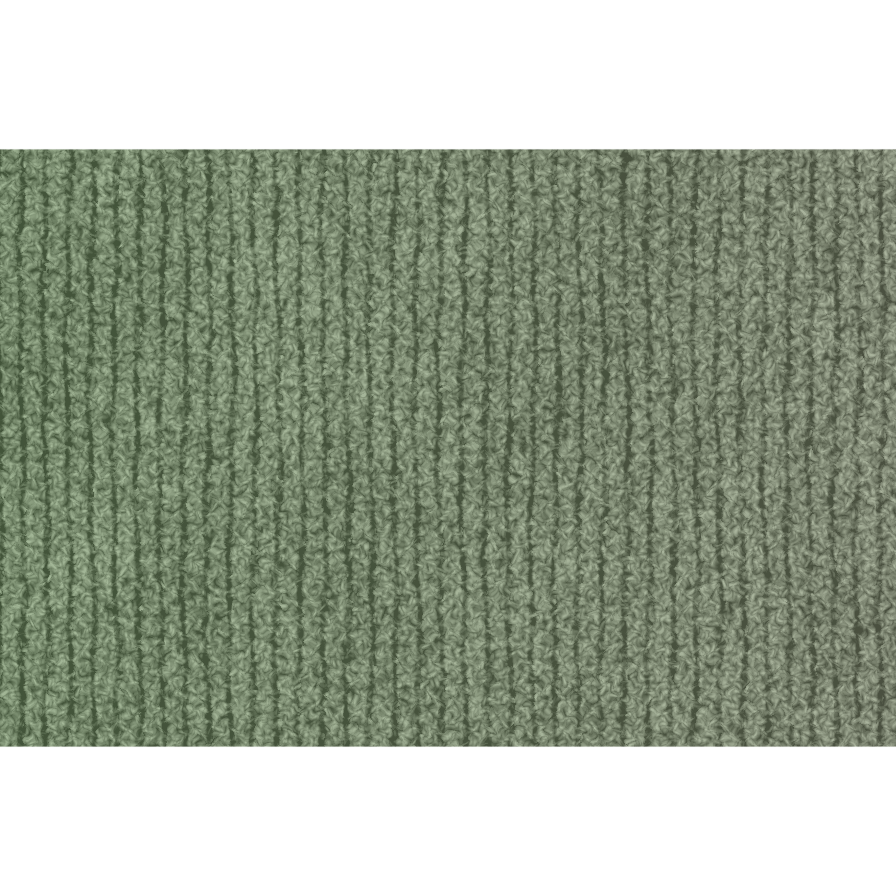
Write a WebGL 1 fragment shader that draws this texture.

```glsl
precision highp float;
// Green ribbed chenille cloth lying as a wide band on white.
// Vertical ribs come from fract(), the curly pile from cellular noise whose
// cells are randomly turned strokes, and the uneven wear from layered sines.

uniform vec2 u_resolution;

vec2 hash2(vec2 p) {
  vec3 q = fract(vec3(p.xyx) * vec3(0.1031, 0.1030, 0.0973));
  q += dot(q, q.yzx + 33.33);
  return fract((q.xx + q.yz) * q.zy);
}

// Nearest yarn tuft: x is the stretched distance to it, y its random shade.
vec2 tuft(vec2 p) {
  vec2 cell = floor(p);
  vec2 nearest = vec2(9.0, 0.0);
  for (int j = -1; j <= 1; j++) {
    for (int i = -1; i <= 1; i++) {
      vec2 id = cell + vec2(float(i), float(j));
      vec2 rnd = hash2(id + 17.0);
      vec2 d = p - id - rnd;
      float turn = 6.2832 * hash2(id + 71.0).x;
      vec2 along = vec2(cos(turn), sin(turn));
      float dist = length(vec2(0.7 * dot(d, along), 1.4 * dot(d, vec2(-along.y, along.x))));
      if (dist < nearest.x) nearest = vec2(dist, hash2(id + 131.0).y);
    }
  }
  return nearest;
}

// Broad, soft light and dark patches, about -1 to 1.
float patches(vec2 p) {
  return 0.4 * sin(p.x * 9.0 + 2.0 * sin(p.y * 7.0))
       + 0.35 * sin(p.y * 15.0 + 2.5 * sin(p.x * 12.0 + 1.0))
       + 0.25 * sin(p.x * 37.0 + 3.0 * sin(p.y * 29.0));
}

void main() {
  vec2 uv = gl_FragCoord.xy / u_resolution;

  // Curly pile in two sizes, bent by small waves
  vec2 bent = uv + 0.0015 * sin(uv.yx * 310.0 + 2.0 * sin(uv * 170.0));
  vec2 coarse = tuft(bent * 125.0);
  vec2 fine = tuft(bent * 215.0 + 40.0);
  float pile = 0.75 * (0.42 - coarse.x) + 0.5 * (0.42 - fine.x)
             + 0.28 * (coarse.y - 0.5) + 0.16 * (fine.y - 0.5);

  // Ribs with slightly wandering grooves
  float rib = uv.x * 38.6 + 0.05
            + 0.10 * sin(uv.y * 11.0 + uv.x * 17.0)
            + 0.06 * sin(uv.y * 43.0 + uv.x * 90.0)
            + 0.10 * (coarse.y - 0.5);
  float fromGroove = abs(fract(rib + 0.5) - 0.5);
  float groove = 1.0 - smoothstep(0.03, 0.19, fromGroove + 0.06 * (fine.y - 0.5));
  float ribShade = hash2(vec2(floor(rib), 5.0)).x - 0.5;
  float depth = mix(0.50, 0.38, uv.x) + 0.08 * sin(uv.y * 23.0 + floor(rib + 0.5) * 2.4);

  // Combine the shading and tint the left side greener
  float tone = 0.62 + pile - depth * groove + 0.07 * patches(uv) + 0.04 * ribShade;
  vec3 shadowGreen = vec3(0.28, 0.32, 0.24);
  vec3 paleGreen = vec3(0.62, 0.67, 0.57);
  vec3 cloth = mix(shadowGreen, paleGreen, clamp(tone, 0.0, 1.1));
  cloth += mix(vec3(-0.02, 0.01, -0.015), vec3(0.01, -0.005, 0.01), uv.x);

  // Cut the cloth to a band between white margins
  float pixel = 1.0 / u_resolution.y;
  float band = 1.0 - smoothstep(-pixel, pixel, abs(uv.y - 0.5) - 1.0 / 3.0);
  gl_FragColor = vec4(mix(vec3(1.0), cloth, band), 1.0);
}
```
